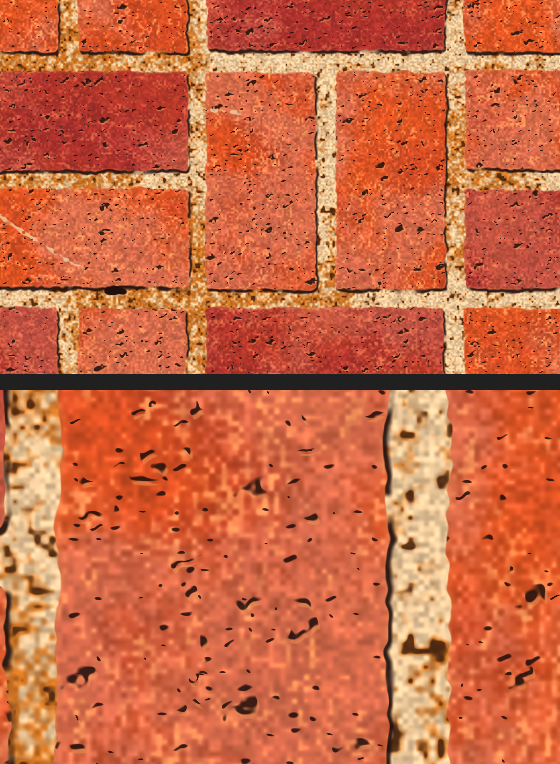
Top, the full canvas; bottom, a detail of the centre.
A Shadertoy shader for this texture:

```glsl
// Weathered basket-weave brick paving with sandy, rust-stained mortar.
#define CELL vec2(0.689, 0.633)    // one pair of bricks
#define ORIGIN vec2(0.529, 0.203)  // lower left corner of the middle pair
#define JOINT 0.052                // mortar width
#define CORNER 0.010
#define ORANGE vec3(0.87, 0.33, 0.13)
#define CRIMSON vec3(0.66, 0.19, 0.17)
#define PINK vec3(0.83, 0.46, 0.36)
#define APRICOT vec3(0.94, 0.59, 0.34)
#define CREAM vec3(0.93, 0.79, 0.61)
#define OCHRE vec3(0.79, 0.44, 0.13)
#define SHADE vec3(0.13, 0.06, 0.05)

float hash(vec2 p) {
    vec3 q = fract(p.xyx * 0.1031);
    q += dot(q, q.yzx + 33.33);
    return fract((q.x + q.y) * q.z);
}

float noise(vec2 p) {
    vec2 i = floor(p), f = fract(p), e = vec2(1, 0);
    f = f * f * (3.0 - 2.0 * f);
    return mix(mix(hash(i), hash(i + e), f.x),
               mix(hash(i + e.yx), hash(i + e.xx), f.x), f.y);
}

float fbm(vec2 p) {
    float sum = 0.0, amp = 0.5;
    for (int i = 0; i < 5; i++) {
        sum += amp * noise(p);
        p = mat2(1.6, 1.2, -1.2, 1.6) * p + 7.3;
        amp *= 0.5;
    }
    return sum;
}

float roundBox(vec2 p, vec2 halfSize) {
    vec2 q = abs(p) - halfSize + CORNER;
    return length(max(q, 0.0)) + min(max(q.x, q.y), 0.0) - CORNER;
}

// Scattered ragged pits, one candidate per grid cell
float pits(vec2 p, vec2 grid, float density) {
    vec2 g = p * grid + 0.5 * (noise(p * 110.0) - 0.5), id = floor(g);
    vec2 centre = 0.3 + 0.4 * vec2(hash(id + 3.7), hash(id + 19.1));
    float radius = mix(0.10, 0.30, hash(id + 41.3));
    float dist = length((fract(g) - centre) * vec2(1.0, 1.3));
    return step(hash(id + 63.9), density) * (1.0 - smoothstep(radius * 0.5, radius, dist));
}

// Pale, broken scrape from a to b
float scrape(vec2 p, vec2 a, vec2 b, float width) {
    vec2 ab = b - a;
    float t = clamp(dot(p - a, ab) / dot(ab, ab), 0.0, 1.0);
    float dist = length(p - a - ab * t) + 0.008 * (noise(p * 70.0) - 0.5);
    return (1.0 - smoothstep(width * 0.4, width, dist)) * smoothstep(0.25, 0.5, noise(p * 95.0));
}

// Fired colour: crimson or orange bricks spread by a modular rule
float redness(vec2 id, bool lying) {
    float red = lying ? 1.0 - step(2.5, mod(id.x - 2.0 * id.y, 4.0))
                      : 1.0 - step(0.5, abs(mod(id.x + 3.0 * id.y, 8.0) - 3.0));
    return mix(0.08, 0.85, red) + 0.22 * (hash(id + 11.0) - 0.3);
}

vec3 brickColour(vec2 p, vec2 id, bool lying) {
    float red = redness(id, lying);
    float blotch = fbm(p * 5.0 + id * 3.1), grain = noise(p * 190.0);
    float streak = noise(p * (lying ? vec2(28, 110) : vec2(90, 34)));
    vec3 col = mix(ORANGE, CRIMSON, clamp(red + 0.7 * (fbm(p * 9.0 + 4.0) - 0.48), 0.0, 1.0));
    col = mix(col, PINK, 0.75 * smoothstep(0.40, 0.66, blotch + 0.15 * (grain - 0.5)) * (1.0 - 0.45 * red));
    col = mix(col, APRICOT, smoothstep(0.55, 0.95, 0.5 * grain + 0.5 * streak) * (0.9 - 0.55 * red));
    col *= 0.80 + 0.26 * grain + 0.18 * noise(p * 75.0);
    // Pits, each with a sunlit lower lip
    vec2 lip = vec2(0.002, -0.004);
    float pit = max(pits(p, vec2(20, 30), 0.32), pits(p + 5.0, vec2(52, 76), 0.28));
    float sunlit = pits(p - lip, vec2(20, 30), 0.32);
    col = mix(col, APRICOT, 0.5 * sunlit);
    return mix(col, SHADE, 0.88 * pit);
}

vec3 mortarColour(vec2 p) {
    float grain = 0.55 * noise(p * 150.0) + 0.45 * noise(p * 75.0 + 9.0);
    float stain = smoothstep(0.36, 0.62, fbm(p * 4.5 + 21.0));
    vec3 col = mix(OCHRE, CREAM, smoothstep(0.22, 0.68, grain + 0.18 - 0.34 * stain));
    col *= 0.82 + 0.36 * noise(p * 210.0);
    return mix(col, SHADE, 0.7 * (1.0 - smoothstep(0.16, 0.32, grain)));
}

void mainImage(out vec4 fragColor, in vec2 fragCoord) {
    vec2 p = fragCoord / iResolution.xy * vec2(1.5, 1.0);
    float pixel = 1.0 / iResolution.y;

    // Alternate upright and lying pairs, then split each pair in two
    vec2 pair = floor((p - ORIGIN) / CELL);
    bool lying = mod(pair.x + pair.y, 2.0) > 0.5;
    vec2 size = CELL * (lying ? vec2(1.0, 0.5) : vec2(0.5, 1.0));
    vec2 id = floor((p - ORIGIN) / size);
    vec2 local = p - ORIGIN - (id + 0.5) * size;
    local += 0.008 * (vec2(hash(id + 5.0), hash(id + 8.0)) - 0.5);

    // Worn outline and the shadow it throws to the lower right
    vec2 halfSize = 0.5 * (size - JOINT);
    float wear = 0.008 * (noise(p * 24.0) - 0.5) + 0.005 * (noise(p * 90.0) - 0.5);
    float dist = roundBox(local, halfSize) + wear;
    float shadowDist = roundBox(local + vec2(-0.004, 0.007), halfSize) + wear;
    float shadow = (1.0 - smoothstep(-0.002, 0.002 + pixel, shadowDist)) * smoothstep(0.12, 0.4, noise(p * 32.0));

    vec3 brick = brickColour(p, id, lying);
    brick = mix(brick, APRICOT, 0.35 * smoothstep(-0.007, 0.0, dist) * noise(p * 60.0));
    vec3 mortar = mix(mortarColour(p), SHADE, 0.92 * shadow);
    vec3 col = mix(brick, mortar, smoothstep(-pixel, pixel, dist));

    // Scrapes and one crumbled hole in the joint
    float scratch = max(scrape(p, vec2(0.51, 0.712), vec2(0.65, 0.697), 0.008),
                        scrape(p, vec2(0.0, 0.42), vec2(0.22, 0.28), 0.006));
    col = mix(col, CREAM, 0.85 * scratch);
    float hole = length((p - vec2(0.31, 0.226)) * vec2(0.6, 1.0)) + 0.012 * (noise(p * 60.0) - 0.5);
    col = mix(col, SHADE, 1.0 - smoothstep(0.012, 0.016, hole));
    fragColor = vec4(clamp(col, 0.0, 1.0), 1.0);
}
```
